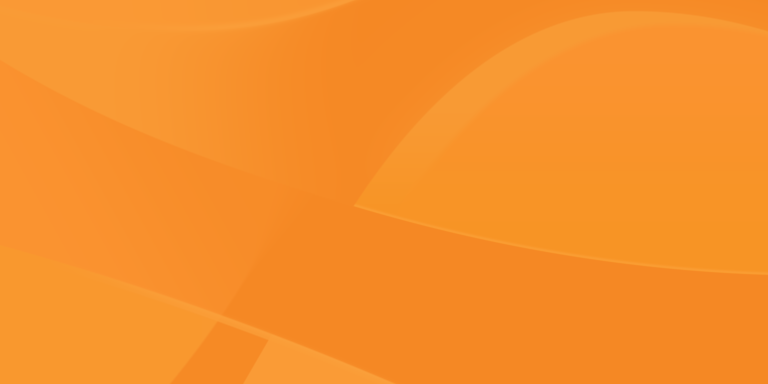
This background is drawn by a Shadertoy shader. Its source:

```glsl
#define BASE vec3(0.962, 0.535, 0.143)
#define PALE vec3(0.980, 0.615, 0.218)
#define WARM vec3(0.982, 0.575, 0.188)
#define GOLD vec3(0.970, 0.580, 0.145)
#define RIM vec3(0.972, 0.603, 0.205)
#define SHEEN vec3(0.990, 0.655, 0.260)
#define LEAF_TOP vec2(1.65, 0.971)
#define LEAF_INSET vec2(0.10, -0.036)

// Soft coverage: 0 below an edge, 1 above it
float cover(float d, float softness) {
    float w = max(softness, 0.75 / iResolution.y);
    return smoothstep(-w, w, d);
}

// Thin glow centred on an edge
float line(float d, float width) {
    return exp(-d * d / (width * width));
}

// Long sweep falling from the left side to the right
float sweepHeight(float x) {
    float bend = max(0.9 - x, 0.0);
    return 0.844 - 0.528 * x + 0.124 * x * x - 0.1 * x * bend * bend;
}

// Approximate signed distance below an asymmetric arch
float archDistance(vec2 p, vec2 top) {
    float d = p.x - top.x, d2 = d * d;
    float drop = d < 0.0 ? d2 * (0.86 + 0.18 * d2) : 0.43 * d2;
    float slope = d < 0.0 ? d * (1.72 + 0.72 * d2) : 0.86 * d;
    return (top.y - drop - p.y) / sqrt(1.0 + slope * slope);
}

// Upper left veil with a shallow bowl at the top
vec3 upperVeil(vec2 p) {
    float fade = 1.0 - smoothstep(0.25, 0.95, p.x + 0.12 * (p.y - 0.7));
    vec3 col = mix(BASE, PALE, 0.85 * fade);

    float d = p.x - 0.5;
    float bowl = p.y - 0.92 - (d < 0.0 ? 0.26 : 0.445) * d * d;
    float right = smoothstep(0.2, 0.65, p.x);
    float inside = cover(bowl, 0.003);
    col = mix(col, mix(WARM, PALE, 0.65), 0.75 * inside);
    col = mix(col, PALE, 0.35 * (1.0 - inside) * exp(min(bowl, 0.0) * 18.0)
        * (1.0 - smoothstep(0.6, 0.95, p.x)));
    return mix(col, SHEEN, 0.4 * right * line(bowl - 0.006, 0.010));
}

// Middle band, lit on the left of a slanted fold
vec3 middleBand(vec2 p, float fold) {
    float lit = cover(-fold, 0.004 + 0.06 * smoothstep(0.25, 0.55, p.y));
    float fade = 1.0 - 0.65 * smoothstep(0.15, 0.75, p.x + 0.55 * (p.y - 0.3));
    return mix(BASE, WARM, lit * fade);
}

// Lower corner, crossed by a dark strip
vec3 lowerCorner(vec2 p, float fold, float edge) {
    vec3 col = mix(mix(PALE, GOLD, 0.5), WARM, 0.25 * p.x);
    col = mix(col, BASE, 0.9 * cover(fold, 0.004));
    float strip = p.x - 0.633 - 0.58 * p.y;
    col = mix(col, mix(PALE, WARM, 0.2), cover(strip, 0.003));
    float band = cover(edge + 0.018, 0.003) * smoothstep(0.1, 0.6, p.x);
    return mix(col, PALE, 0.85 * band);
}

// Large leaf with a pale crescent along its top
vec3 leafColor(vec2 p) {
    float inner = archDistance(p, LEAF_TOP + LEAF_INSET);
    vec3 body = mix(GOLD, WARM, smoothstep(0.35, 0.9, p.y));
    vec3 crescent = mix(GOLD, RIM, smoothstep(0.4, 0.75, p.y));
    return mix(crescent, body, cover(inner, 0.012));
}

void mainImage(out vec4 fragColor, in vec2 fragCoord) {
    vec2 p = fragCoord / iResolution.y;
    p.x *= 2.0 * iResolution.y / iResolution.x;

    float sweep = (p.y - sweepHeight(p.x)) * 0.92;
    float lower = (0.362 - 0.275 * p.x - 0.0742 * p.x * p.x - p.y) * 0.94;
    float fold = (p.x - 0.443 - 0.82 * p.y + 0.385 * p.y * p.y) * 0.82;
    float leaf = archDistance(p, LEAF_TOP);

    // Layers from the middle outward
    vec3 col = middleBand(p, fold);
    col = mix(col, upperVeil(p), cover(sweep, 0.003));
    col = mix(col, lowerCorner(p, fold, -lower), cover(lower, 0.003));
    col = mix(col, SHEEN, 0.22 * smoothstep(0.1, 0.5, p.x) * line(lower - 0.003, 0.006));

    // Haze outside the leaf, then the leaf and its lower highlight
    float above = cover(sweep, 0.002);
    float haze = exp(min(leaf, 0.0) * 22.0) * smoothstep(0.45, 0.7, p.y);
    col = mix(col, RIM, 0.28 * haze * above);
    float leafMask = above * cover(leaf, 0.003);
    col = mix(col, leafColor(p), leafMask);
    col = mix(col, SHEEN, 0.45 * leafMask * line(sweep - 0.003, 0.004));

    fragColor = vec4(col, 1.0);
}
```
